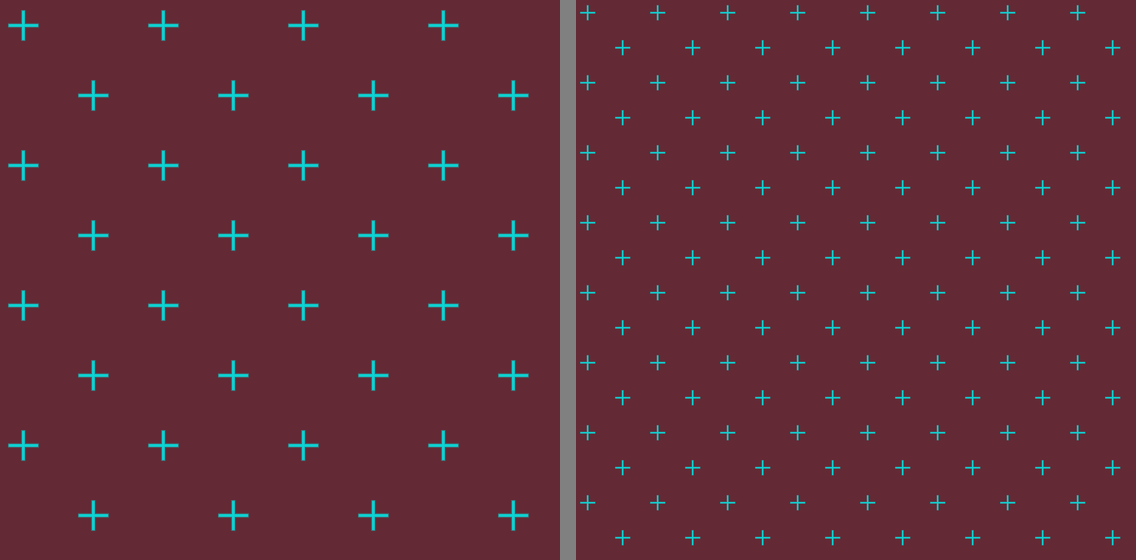
Left, the tile; right, the same tile 2 across and 2 down.
Write a WebGL 1 fragment shader that draws this pattern.

```glsl
precision highp float;

uniform vec2 u_resolution;

const vec3 GROUND_COLOR = vec3(0.39, 0.165, 0.208);
const vec3 CROSS_COLOR = vec3(0.04, 0.84, 0.84);
const float REPEATS = 4.0;                  // cells across and down
const vec2 CROSS_CENTER = vec2(0.167, 0.818); // in cell units
const vec2 STAGGER = vec2(0.5);             // offset of the second lattice
const float ARM_LENGTH = 0.107;             // half span, in cell units
const float ARM_HALF_WIDTH = 0.0114;
const float EDGE_SOFTNESS = 1.5;            // in pixels

// Signed distance to an axis-aligned bar
float barDistance(vec2 p, vec2 halfSize) {
  vec2 d = abs(p) - halfSize;
  return length(max(d, 0.0)) + min(max(d.x, d.y), 0.0);
}

float crossDistance(vec2 p) {
  vec2 arm = vec2(ARM_LENGTH, ARM_HALF_WIDTH);
  return min(barDistance(p, arm), barDistance(p, arm.yx));
}

// Wraps a position into a cell centred on the origin
vec2 wrapCell(vec2 p) {
  return fract(p + 0.5) - 0.5;
}

void main() {
  vec2 p = gl_FragCoord.xy / u_resolution * REPEATS - CROSS_CENTER;

  // Two interleaved square lattices of crosses
  float d = min(crossDistance(wrapCell(p)),
                crossDistance(wrapCell(p - STAGGER)));

  float edge = EDGE_SOFTNESS * REPEATS / min(u_resolution.x, u_resolution.y);
  float coverage = clamp(0.5 - d / edge, 0.0, 1.0);

  gl_FragColor = vec4(mix(GROUND_COLOR, CROSS_COLOR, coverage), 1.0);
}
```
